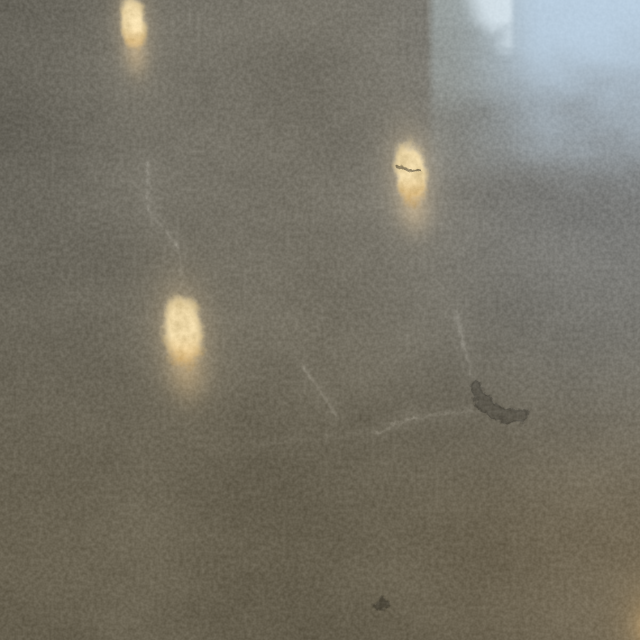
A Shadertoy shader for this texture:

```glsl
// Polished concrete floor with three warm lamp reflections and cool window light.
// Broad colour gradients carry layered gradient noise; ellipses make the lamps,
// and distances to bent line segments make the hairline cracks and the chip.

#define GRAIN_SCALE 150.0
#define GRAIN_AMOUNT 0.055
#define MOTTLE_AMOUNT 0.065
#define CRACK_WIDTH 0.0028
#define CRACK_GAIN 0.065
#define LAMP_GLOW 0.30
#define WINDOW_EDGE 0.671
#define WARM_FLOOR vec3(0.405, 0.378, 0.312)
#define GREY_FLOOR vec3(0.440, 0.428, 0.390)
#define COOL_FLOOR vec3(0.485, 0.490, 0.485)
#define WINDOW_BLUE vec3(0.735, 0.815, 0.885)
#define LAMP_CORE vec3(0.960, 0.870, 0.670)

vec2 hashGradient(vec2 cell) {
    vec3 q = fract(cell.xyx * vec3(0.1031, 0.1030, 0.0973));
    q += dot(q, q.yzx + 33.33);
    float angle = 6.2832 * fract((q.x + q.y) * q.z);
    return vec2(cos(angle), sin(angle));
}

float gradientNoise(vec2 p) {
    vec2 i = floor(p), f = p - i;
    vec2 w = f * f * f * (f * (f * 6.0 - 15.0) + 10.0);
    float a = dot(hashGradient(i), f);
    float b = dot(hashGradient(i + vec2(1, 0)), f - vec2(1, 0));
    float c = dot(hashGradient(i + vec2(0, 1)), f - vec2(0, 1));
    float d = dot(hashGradient(i + vec2(1, 1)), f - vec2(1, 1));
    return mix(mix(a, b, w.x), mix(c, d, w.x), w.y);
}

float fbm(vec2 p) {
    float sum = 0.0, gain = 0.6;
    for (int i = 0; i < 5; i++) {
        sum += gain * gradientNoise(p);
        p = mat2(1.6, 1.2, -1.2, 1.6) * p + 7.3;
        gain *= 0.52;
    }
    return sum;
}

float segmentDistance(vec2 p, vec2 a, vec2 b) {
    vec2 d = b - a;
    return length(p - a - d * clamp(dot(p - a, d) / dot(d, d), 0.0, 1.0));
}

vec3 floorColour(vec2 p) {
    vec3 col = mix(WARM_FLOOR, GREY_FLOOR, smoothstep(0.1, 0.75, p.y));
    col = mix(col, COOL_FLOOR, smoothstep(0.45, 1.0, p.x) * smoothstep(0.15, 0.8, p.y));
    col += vec3(0.03, 0.026, 0.02) * exp(-dot(p - vec2(0.5, 0.72), p - vec2(0.5, 0.72)) * 9.0);
    col += vec3(0.045, 0.033, 0.022) * smoothstep(0.5, 1.0, p.x) * (1.0 - smoothstep(0.1, 0.5, p.y));
    col -= 0.03 * (1.0 - smoothstep(0.0, 0.22, p.x)) * smoothstep(0.25, 0.7, p.y);
    return col;
}

vec3 addWindow(vec3 col, vec2 p, float wobble) {
    float edge = smoothstep(-0.008, 0.012, p.x - WINDOW_EDGE);
    float reach = smoothstep(0.66, 0.99, p.y + 0.12 * (p.x - 0.85) + 0.12 * wobble);
    float side = smoothstep(WINDOW_EDGE, 0.86, p.x);
    vec3 light = mix(vec3(0.64, 0.68, 0.68), WINDOW_BLUE, side);
    col = mix(col, light, edge * reach * mix(0.72, 0.98, side));
    // Brighter pane with a slanted, soft lower end
    float pane = smoothstep(0.725, 0.775, p.x + 0.35 * (p.y - 0.96))
               * (1.0 - smoothstep(0.793, 0.808, p.x))
               * smoothstep(0.905, 0.965, p.y + 0.2 * wobble);
    return mix(col, vec3(0.86, 0.91, 0.94), 0.8 * pane);
}

vec3 addLamps(vec3 col, vec2 p, float wobble) {
    // Centre and radii of each reflection
    vec4 lamps[3] = vec4[3](vec4(0.208, 0.963, 0.021, 0.046),
                            vec4(0.642, 0.730, 0.028, 0.052),
                            vec4(0.286, 0.483, 0.033, 0.060));
    for (int i = 0; i < 3; i++) {
        vec2 d = p - lamps[i].xy;
        d.x += 0.08 * d.y;
        vec2 q = d / lamps[i].zw;
        float r = pow(pow(abs(q.x), 2.5) + pow(abs(q.y), 2.5), 0.4) + 0.35 * wobble;
        float halo = exp(-0.75 * dot(q, q));
        vec2 tailOffset = (q + vec2(0.0, 1.15)) * vec2(1.15, 1.5);
        float tail = exp(-dot(tailOffset, tailOffset));
        col += LAMP_GLOW * vec3(0.75, 0.57, 0.32) * (0.75 * halo + 0.55 * tail);
        col += 0.04 * vec3(1.0, 0.9, 0.7) * exp(-0.16 * dot(q, q));
        float core = 1.0 - smoothstep(0.6, 1.1, r);
        vec3 tint = mix(vec3(0.85, 0.70, 0.45), LAMP_CORE, smoothstep(-1.0, 0.0, q.y));
        col = mix(col, tint + 0.22 * wobble, 0.88 * core);
    }
    // Dark hairline across the middle lamp
    float split = segmentDistance(p + 0.008 * wobble, vec2(0.618, 0.739), vec2(0.655, 0.732));
    return col * (1.0 - 0.4 * (1.0 - smoothstep(0.0005, 0.0032, split)));
}

vec3 addCracks(vec3 col, vec2 p, float wobble) {
    vec4 cracks[8] = vec4[8](vec4(0.232, 0.746, 0.230, 0.674), vec4(0.230, 0.674, 0.278, 0.615),
                             vec4(0.469, 0.434, 0.527, 0.349), vec4(0.590, 0.324, 0.645, 0.347),
                             vec4(0.645, 0.347, 0.735, 0.358), vec4(0.714, 0.512, 0.736, 0.414),
                             vec4(0.278, 0.615, 0.286, 0.555), vec4(0.400, 0.305, 0.590, 0.324));
    vec2 bent = p + 0.010 * vec2(wobble, -wobble);
    for (int i = 0; i < 8; i++) {
        float d = segmentDistance(bent, cracks[i].xy, cracks[i].zw);
        float strength = i < 6 ? 1.0 : 0.4;
        col += CRACK_GAIN * strength * (0.8 + wobble) * exp(-d * d / (CRACK_WIDTH * CRACK_WIDTH));
        col += 0.018 * strength * exp(-d * d / 0.00025);
    }
    return col;
}

vec3 addChips(vec3 col, vec2 p, float wobble) {
    float d = min(segmentDistance(p, vec2(0.745, 0.388), vec2(0.770, 0.356)),
                  segmentDistance(p, vec2(0.770, 0.356), vec2(0.816, 0.349)));
    d += 0.018 * wobble;
    float body = 1.0 - smoothstep(0.007, 0.013, d);
    float rim = exp(-pow((d - 0.010) / 0.0025, 2.0));
    col *= 1.0 - 0.16 * body - 0.14 * rim;
    float pit = length((p - vec2(0.595, 0.060)) * vec2(1.0, 0.7)) + 0.025 * wobble;
    return col * (1.0 - 0.25 * (1.0 - smoothstep(0.003, 0.011, pit)));
}

void mainImage(out vec4 fragColor, in vec2 fragCoord) {
    vec2 p = fragCoord / iResolution.xy;
    float mottle = fbm(p * vec2(4.0, 6.0) + 3.7);
    float wobble = fbm(p * 45.0 + 11.0);
    float grain = gradientNoise(p * GRAIN_SCALE) + 0.6 * gradientNoise(p * GRAIN_SCALE * 1.9 + 5.0);

    vec3 col = floorColour(p) + MOTTLE_AMOUNT * mottle * vec3(1.0, 0.98, 0.92);
    col += 0.022 * wobble;
    col = addWindow(col, p, mottle);
    col = addCracks(col, p, wobble);
    col = addChips(col, p, wobble);
    col = addLamps(col, p, wobble);
    // Warm light entering at the lower right corner
    col += vec3(0.28, 0.20, 0.09) * exp(-length((p - vec2(1.01, 0.02)) * vec2(1.0, 0.6)) * 45.0);
    col += GRAIN_AMOUNT * grain * (1.0 - 0.6 * smoothstep(0.5, 0.8, col.g));
    fragColor = vec4(clamp(col, 0.0, 1.0), 1.0);
}
```
